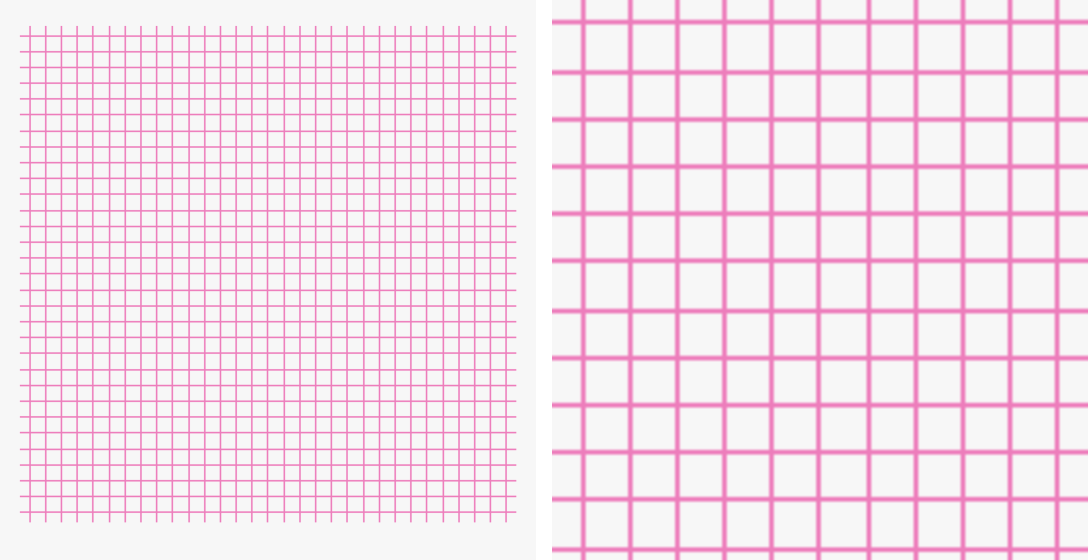
Left: the whole. Right: its middle third, enlarged.
This pattern is drawn by a Shadertoy shader. Its source:

```glsl
const vec3 PAPER = vec3(0.970);
const vec3 INK = vec3(0.930, 0.490, 0.735);

const float LAST_LINE = 30.0;      // 31 lines on each axis
const float SNAP = 0.002;          // lines sit on multiples of this step
const float STEPS_PER_CELL = 14.196;
const float OVERHANG = 0.0184;     // line ends beyond the outer crossings
const float HALF_WIDTH = 0.0014;
const float SOFTNESS = 0.0013;

// Offset of a line from the first one, snapped so cell sizes vary slightly
float lineOffset(float index, float phase) {
    return floor(index * STEPS_PER_CELL + phase) * SNAP;
}

// Distance to the nearest line of a family
float lineDistance(float x, float phase) {
    float index = clamp(round(x / (STEPS_PER_CELL * SNAP)), 0.0, LAST_LINE);
    return abs(x - lineOffset(index, phase));
}

// Distance outside the span covered by a line's length
float spanDistance(float x, float phase) {
    float halfSpan = 0.5 * lineOffset(LAST_LINE, phase);
    return abs(x - halfSpan) - halfSpan - OVERHANG;
}

float softStroke(float across, float along, float pixel) {
    float blur = max(SOFTNESS, 0.75 * pixel);
    float body = 1.0 - smoothstep(HALF_WIDTH - blur, HALF_WIDTH + blur, across);
    float ends = 1.0 - smoothstep(-0.5 * pixel, 0.5 * pixel, along);
    return body * ends;
}

void mainImage(out vec4 fragColor, in vec2 fragCoord) {
    float pixel = 1.0 / iResolution.y;

    // Grid coordinates from the top left crossing, in canvas heights
    vec2 gridStart = vec2(0.0537, 0.0645);
    vec2 p = vec2(fragCoord.x, iResolution.y - fragCoord.y) * pixel - gridStart;
    vec2 phase = vec2(0.045, 0.002);

    // Both line families
    float vertical = softStroke(lineDistance(p.x, phase.x), spanDistance(p.y, phase.y), pixel);
    float horizontal = softStroke(lineDistance(p.y, phase.y), spanDistance(p.x, phase.x), pixel);

    // Ink over paper
    float coverage = 1.0 - (1.0 - vertical) * (1.0 - horizontal);
    fragColor = vec4(mix(PAPER, INK, coverage), 1.0);
}
```
